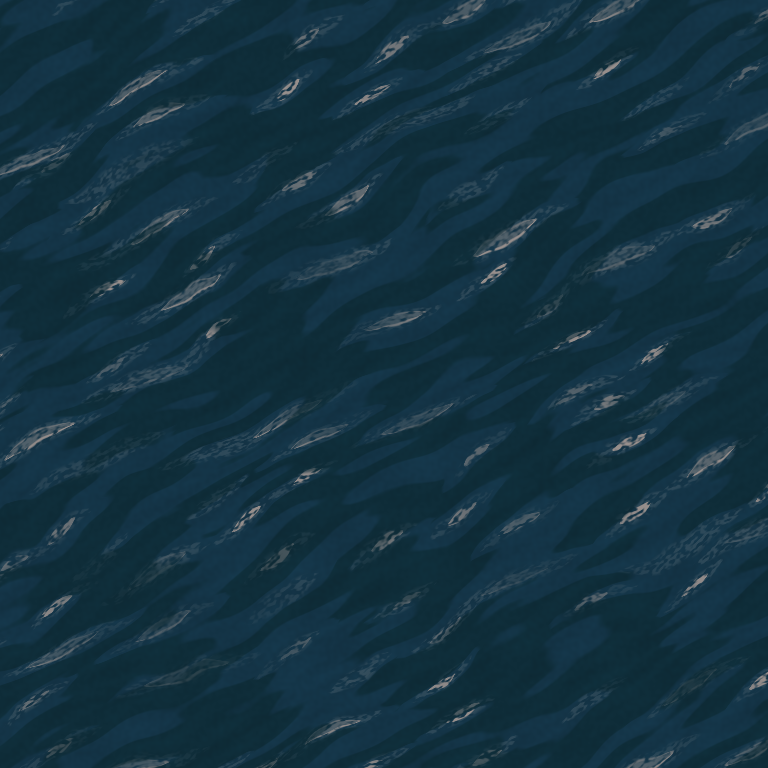
This texture is drawn by a WebGL 1 fragment shader. Its source:

```glsl
precision highp float;
// Dark sea water: slanted two-tone swell streaks with small pale glints on crests.
// Stretched gradient noise in a rotated, warped frame makes the streaks; a
// jittered grid of pointed lenses, broken up by fine noise, makes the glints.
uniform vec2 u_resolution;

const vec3 DEEP = vec3(0.057, 0.175, 0.222);
const vec3 SWELL = vec3(0.078, 0.205, 0.278);
const vec3 SHEEN = vec3(0.24, 0.335, 0.39);
const vec3 GLINT = vec3(0.64, 0.59, 0.57);
const float SLANT = 0.53;
const vec2 CELL = vec2(0.15, 0.058);

vec2 hash2(vec2 p) {
  vec3 q = fract(vec3(p.xyx) * vec3(0.1031, 0.1030, 0.0973));
  q += dot(q, q.yzx + 33.33);
  return fract((q.xx + q.yz) * q.zy);
}

float cornerSlope(vec2 corner, vec2 offset) {
  float angle = 6.2832 * hash2(corner).x;
  return dot(vec2(cos(angle), sin(angle)), offset);
}

// Gradient noise, roughly -0.6 to 0.6
float noise(vec2 p) {
  vec2 i = floor(p);
  vec2 f = p - i;
  vec2 s = f * f * f * (f * (f * 6.0 - 15.0) + 10.0);
  vec2 e = vec2(1.0, 0.0);
  float low = mix(cornerSlope(i, f), cornerSlope(i + e.xy, f - e.xy), s.x);
  float high = mix(cornerSlope(i + e.yx, f - e.yx), cornerSlope(i + e.xx, f - e.xx), s.x);
  return mix(low, high, s.y);
}

vec2 rotate(vec2 p, float angle) {
  float c = cos(angle);
  float s = sin(angle);
  return vec2(c * p.x + s * p.y, c * p.y - s * p.x);
}

// Frame with x along the streaks and y across them, gently bent
vec2 flowFrame(vec2 uv) {
  vec2 p = rotate(uv, SLANT) + 7.0;
  p.y += 0.03 * noise(p * vec2(4.0, 5.0)) + 0.012 * noise(p * vec2(11.0, 9.0) + 31.0);
  return p;
}

float swellHeight(vec2 p) {
  float broad = noise(p * vec2(6.0, 31.0));
  float fine = noise(p * vec2(10.0, 58.0) + 17.0);
  return broad + 0.55 * fine + 0.22 * noise(p * 4.0 + 53.0);
}

// Pointed lens: 1 on the axis, 0 on the edge, negative outside
float lens(vec2 d, vec2 size) {
  float u = d.x / size.x;
  float taper = 1.0 - u * u;
  float side = 1.0 - abs(d.y) / (size.y * max(taper, 0.05));
  return min(side, 2.0 * taper - 0.1);
}

// Returns (bright glint, faint sheen, lift of the surrounding swell)
vec3 glints(vec2 p) {
  vec3 total = vec3(0.0);
  vec2 home = floor(p / CELL);
  float grain = noise(p * vec2(62.0, 210.0));
  float speck = noise(p * vec2(140.0, 290.0) + 9.0);
  for (int j = -1; j <= 1; j++) {
    for (int i = -1; i <= 1; i++) {
      vec2 id = home + vec2(float(i), float(j));
      vec2 jitter = hash2(id + 11.0);
      vec2 kind = hash2(id + 71.0);
      vec2 d = p - (id + 0.15 + 0.7 * jitter) * CELL;
      d.y += (kind.x - 0.5) * d.x * 0.25 + 2.0 * (kind.y - 0.5) * d.x * d.x;
      d.y += 0.004 * noise(p * vec2(35.0, 30.0));

      float present = step(0.15, kind.y);
      float strength = present * smoothstep(0.2, 0.65, kind.y);
      vec2 size = mix(vec2(0.023, 0.0065), vec2(0.062, 0.0105), kind.x * kind.x);

      // Larger glints are hollow, with the lower lip brighter than the rest
      float core = lens(d, size);
      float body = smoothstep(0.0, 0.3, core);
      float rim = body * (1.0 - smoothstep(0.35, 0.7, core));
      float lip = mix(0.55, 1.0, smoothstep(0.003, -0.003, d.y));
      float hollow = smoothstep(0.35, 0.75, kind.x);
      float fill = mix(body, max(rim * lip, 0.35 * body), hollow);
      float broken = smoothstep(-0.32, 0.22, grain + 0.6 * speck + 0.25 * hollow);

      vec2 offset = vec2(0.03 * (jitter.y - 0.5), 0.0);
      float halo = smoothstep(0.0, 0.5, lens(d + offset, size * 1.4 + vec2(0.02, 0.003)));
      float patchy = smoothstep(-0.25, 0.35, grain + speck);
      vec3 layer = vec3(fill * broken * strength, halo * patchy * present, 0.0);
      layer.z = present * smoothstep(0.0, 0.8, lens(d, size * 1.8 + vec2(0.03, 0.005)));
      total = max(total, layer);
    }
  }
  return total;
}

void main() {
  vec2 uv = gl_FragCoord.xy / min(u_resolution.x, u_resolution.y);
  vec2 p = flowFrame(uv);
  vec3 light = glints(p);

  // Two-tone water with a little variation inside each tone
  float height = swellHeight(p) + 0.25 * light.z;
  float crest = smoothstep(0.02, 0.16, height);
  vec3 color = mix(DEEP, SWELL, crest);
  color *= 1.0 + 0.1 * noise(p * vec2(14.0, 60.0) + 5.0) + 0.06 * noise(uv * 130.0);

  // Sheen and glints favour the crests and gather in loose groups
  float group = smoothstep(-0.4, 0.15, noise(uv * 3.5 + 2.0));
  float onCrest = mix(0.4, 1.0, crest) * mix(0.45, 1.0, group);
  color = mix(color, SHEEN, 0.6 * light.y * onCrest);
  color = mix(color, GLINT, 0.9 * light.x * onCrest);
  gl_FragColor = vec4(color, 1.0);
}
```
